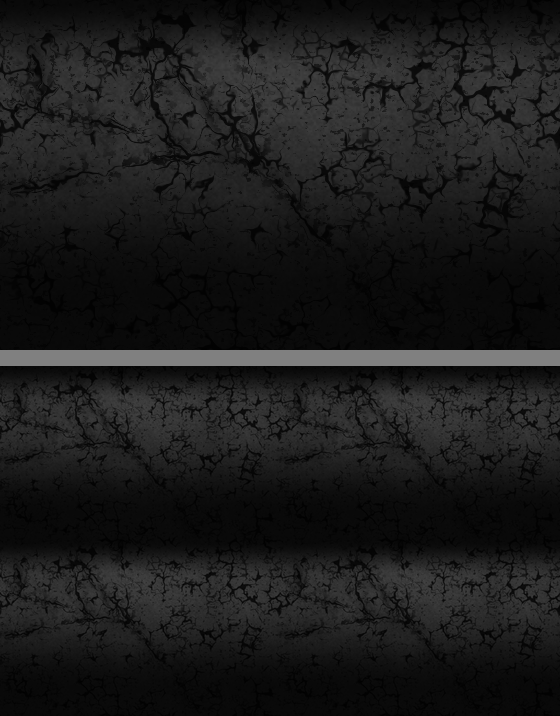
Top, the tile; bottom, the same tile 2 across and 2 down.
Reproduce this texture procedurally as a Shadertoy shader.

```glsl
// Dark cracked plaster wall, lit by a soft horizontal band, tiling on both axes.

const vec2  TILE = vec2(16.0, 10.0);    // wall size in cells, all noise wraps here
const float DARK = 0.038;               // unlit wall
const float LIGHT = 0.218;              // wall in the lit band
const vec2  BAND_RISE = vec2(0.16, 0.72);
const vec2  BAND_FALL = vec2(0.79, 1.0);
const float WARP = 0.7;                 // broad bending of the cracks
const float JAG = 0.16;                 // fine raggedness of the cracks
const float SOFT = 0.028;               // softness of crack edges
const float CRACK_WIDTH = 0.17;
const float FINE_WIDTH = 0.13;
const float MAJOR_WIDTH = 0.1;
const float STRAND_GAP = 0.2;           // offset of the side strands of long cracks
const float CRACK_DEPTH = 0.78;
const float PIT_DEPTH = 0.5;
const float GRAIN = 0.15;
const float MOTTLE = 0.3;

// Long cracks: start and end of each stretch, in cells
const int MAJOR_COUNT = 11;
const vec4 MAJOR[MAJOR_COUNT] = vec4[MAJOR_COUNT](
    vec4(5.2, 8.0, 7.5, 5.3), vec4(7.5, 5.3, 9.2, 3.3), vec4(9.2, 3.3, 11.4, 0.3),
    vec4(6.8, 9.8, 7.1, 7.7), vec4(7.1, 7.7, 7.5, 5.3), vec4(4.1, 9.5, 4.5, 6.7),
    vec4(4.5, 6.7, 5.3, 5.5), vec4(5.3, 5.5, 7.5, 5.3), vec4(0.4, 4.7, 5.3, 5.5),
    vec4(1.0, 8.4, 1.3, 6.9), vec4(1.3, 6.9, 4.2, 6.0));

float hash(vec2 p) {
    return fract(sin(dot(p, vec2(127.1, 311.7))) * 43758.5453);
}

// Value noise that wraps at the tile border
float noise(vec2 p, float scale, float seed) {
    vec2 period = TILE * scale;
    p *= scale;
    vec2 i = floor(p), f = p - i;
    f = f * f * (3.0 - 2.0 * f);
    vec2 a = mod(i, period) + seed, b = mod(i + 1.0, period) + seed;
    return mix(mix(hash(a), hash(vec2(b.x, a.y)), f.x),
               mix(hash(vec2(a.x, b.y)), hash(b), f.x), f.y);
}

float fbm(vec2 p, float scale, float seed) {
    float sum = 0.0, amp = 0.5;
    for (int i = 0; i < 4; i++) {
        sum += amp * noise(p, scale, seed);
        scale *= 2.0;
        amp *= 0.5;
    }
    return sum / 0.9375;
}

float smoothMin(float a, float b, float k) {
    float h = max(k - abs(a - b), 0.0) / k;
    return min(a, b) - h * h * k * 0.25;
}

vec2 cellPoint(vec2 cell, float scale) {
    vec2 id = mod(cell, TILE * scale) + 7.0 * scale;
    return cell + 0.1 + 0.8 * vec2(hash(id), hash(id + 57.3));
}

// Distance to the nearest Voronoi border, thickened at the junctions
float cellBorder(vec2 p, float scale) {
    p *= scale;
    vec2 home = floor(p), nearest = vec2(0.0);
    float best = 1e5;
    for (int y = -1; y <= 1; y++)
    for (int x = -1; x <= 1; x++) {
        vec2 r = cellPoint(home + vec2(x, y), scale) - p;
        if (dot(r, r) < best) { best = dot(r, r); nearest = r; }
    }
    vec2 owner = floor(p + nearest);
    float border = 8.0;
    for (int y = -2; y <= 2; y++)
    for (int x = -2; x <= 2; x++) {
        if (x == 0 && y == 0) continue;
        vec2 r = cellPoint(owner + vec2(x, y), scale) - p;
        border = smoothMin(border, dot(0.5 * (nearest + r), normalize(r - nearest)), 0.16);
    }
    return border / scale;
}

// Distance to a stretch, taken to its nearest copy across the tile border
float stretchDistance(vec2 p, vec4 s) {
    vec2 halfway = 0.5 * (s.zw - s.xy), r = p - 0.5 * (s.xy + s.zw);
    r -= TILE * round(r / TILE);
    return length(r - halfway * clamp(dot(r, halfway) / dot(halfway, halfway), -1.0, 1.0));
}

float stroke(float dist, float width) {
    return 1.0 - smoothstep(width - SOFT, width + SOFT, dist);
}

void mainImage(out vec4 fragColor, in vec2 fragCoord) {
    vec2 uv = fragCoord / iResolution.xy;
    vec2 p = uv * TILE;
    vec2 q = p + WARP * (vec2(fbm(p, 1.0, 3.0), fbm(p, 1.0, 17.0)) - 0.5)
               + JAG * (vec2(noise(p, 6.0, 19.0), noise(p, 6.0, 23.0)) - 0.5);

    // Light band and stained surface
    float band = smoothstep(BAND_RISE.x, BAND_RISE.y, uv.y)
               * (1.0 - smoothstep(BAND_FALL.x, BAND_FALL.y, uv.y));
    float shade = mix(DARK, LIGHT, band) * (0.98 - 0.05 * cos(6.28318 * uv.x));
    shade *= 1.0 + MOTTLE * (fbm(p, 0.5, 29.0) - 0.5);
    shade *= 1.0 + GRAIN * (noise(p, 20.0, 5.0) + noise(p, 11.0, 11.0) - 1.0);

    // Short branching cracks, tapering where the noise runs low
    float patches = 0.35 * (noise(p, 0.5, 41.0) - 0.5);
    float crack = stroke(cellBorder(q, 1.5), CRACK_WIDTH * (noise(p, 1.5, 53.0) + patches - 0.56));
    float fine = stroke(cellBorder(q, 2.5), FINE_WIDTH * (noise(p, 2.0, 67.0) + patches - 0.64));
    crack = max(crack, 0.7 * fine);

    // Long cracks with side strands and crumbled, sooty flanks
    float major = 1e5;
    for (int i = 0; i < MAJOR_COUNT; i++) major = min(major, stretchDistance(q, MAJOR[i]));
    crack = max(crack, stroke(major, MAJOR_WIDTH * (noise(p, 2.0, 71.0) - 0.2)));
    float strand = stroke(abs(major - STRAND_GAP), MAJOR_WIDTH * (noise(p, 1.5, 79.0) - 0.6));
    float flank = exp(-3.0 * major);
    float rubble = smoothstep(0.56, 0.7, fbm(p, 5.0, 83.0)) * flank;
    crack = max(crack, max(strand, rubble));
    shade *= 1.0 - 0.4 * flank * smoothstep(0.3, 0.7, fbm(p, 1.0, 97.0));

    // Small pits, slightly wider than tall
    float pits = fbm(p, 8.0, 103.0) + 0.25 * noise(p * vec2(1.0, 2.0), 9.0, 109.0) - 0.125;
    pits = smoothstep(0.65, 0.77, pits + 0.2 * patches);
    shade *= (1.0 - PIT_DEPTH * pits) * (1.0 - CRACK_DEPTH * crack);

    fragColor = vec4(vec3(shade), 1.0);
}
```
